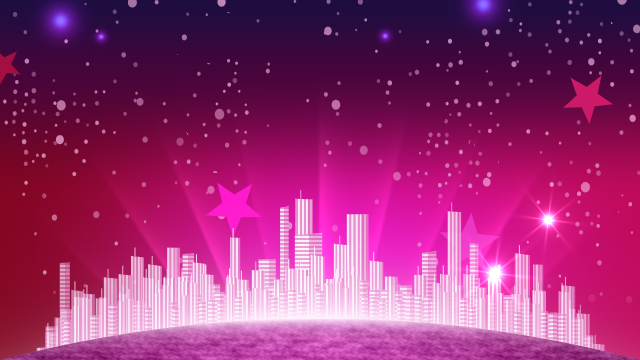
Reproduce this background procedurally as a Shadertoy shader.

```glsl
// Festive night skyline: pale towers on a curved planet under magenta light rays.
// Back to front: sky, rays, cellular confetti, stars, orbs, towers, globe, haze.

float hash(vec2 p) {
    p = fract(p * vec2(0.1031, 0.1137));
    p += dot(p, p.yx + 33.33);
    return fract((p.x + p.y) * p.x * 91.7);
}

// Antialiased coverage of a signed distance
float cover(float d) { return clamp(0.5 - d * iResolution.y, 0.0, 1.0); }

float blob(vec2 p, vec2 size) { p /= size; return exp(-dot(p, p)); }

float horizon(float x) { return 0.116 - (x - 0.89) * (x - 0.89) / 6.8; }

// Five-pointed star, first tip at the given angle
float star(vec2 p, float radius, float turn) {
    float sector = 1.256637;
    float a = mod(atan(p.y, p.x) - turn + sector * 0.5, sector) - sector * 0.5;
    vec2 q = length(p) * vec2(cos(a), abs(sin(a)));
    return cover(dot(q - vec2(radius, 0.0), vec2(0.351, 0.936)));
}

vec3 sky(vec2 p) {
    vec3 col = mix(vec3(0.50, 0.02, 0.11), vec3(0.74, 0.04, 0.33), smoothstep(0.1, 1.5, p.x));
    col = mix(col, vec3(0.70, 0.03, 0.38), 0.8 * blob(p - vec2(0.9, 0.5), vec2(0.5, 0.45)));
    col = mix(col, vec3(0.92, 0.07, 0.76), blob(p - vec2(0.98, 0.26), vec2(0.52, 0.28)));
    col = mix(col, vec3(0.27, 0.02, 0.23), smoothstep(0.44, 0.84, p.y));
    return mix(col, vec3(0.12, 0.05, 0.25), smoothstep(0.78, 1.0, p.y));
}

// Fan of soft beams from a point below the canvas
float rays(vec2 p) {
    vec2 q = p - vec2(0.89, -0.39);
    float light = 0.0;
    for (float k = -4.0; k < 4.5; k++) {
        float d = atan(q.x, q.y) - 0.2 * k + 0.02 * sin(k * 5.0);
        d *= k < 0.5 ? 1.0 : -1.0;
        light += smoothstep(-0.012, 0.006, d) * exp(-max(d, 0.0) * 22.0) * (0.65 + 0.35 * sin(k * 2.3 + 1.0));
    }
    return light * (1.0 - smoothstep(0.65, 1.2, length(q)));
}

// One jittered dot per cell, kept where density beats the hash
float confetti(vec2 p, float cell, float size, float density) {
    vec2 id = floor(p / cell);
    vec2 jitter = 0.25 + 0.5 * vec2(hash(id + 19.0), hash(id + 43.0));
    float r = size * (0.55 + 0.6 * hash(id + 71.0));
    float d = length((p - (id + jitter) * cell) * vec2(1.0, 0.88)) - r;
    return cover(d) * step(hash(id + 7.0), density) * (0.4 + 0.5 * hash(id + 5.0));
}

// Striped facade with a spire; q is measured from the top centre
vec4 building(vec2 q, float w, float seed) {
    float body = max(abs(q.x) - w, q.y + 0.3 * (seed - 0.5) * q.x);
    float spire = max(abs(q.x + w * 0.4) - 0.0015, q.y - 0.025 * step(0.6, seed));
    float floors = smoothstep(-0.3, 0.5, sin(q.y * 560.0));
    float piers = smoothstep(-0.5, 0.6, sin(q.x * (420.0 + 250.0 * seed) + seed * 6.0));
    float light = mix(floors, piers, step(0.45, seed)) * 0.5 + 0.5;
    light *= q.x > w * (seed - 0.2) ? 0.65 : 1.0;
    return vec4(mix(vec3(0.82, 0.18, 0.62), vec3(1.0, 0.96, 1.0), light), cover(min(body, spire)));
}

// Core, halo and crossing spikes
float sparkle(vec2 p, float size) {
    float r = length(p) / size;
    float spikes = pow(abs(cos(atan(p.y, p.x) * 4.0 + 0.5)), 30.0);
    return 1.3 * exp(-r * r * 9.0) + 0.4 * exp(-r * 2.0) + 0.75 * spikes * exp(-r * 1.8);
}

void mainImage(out vec4 fragColor, in vec2 fragCoord) {
    vec2 p = fragCoord / iResolution.xy * vec2(16.0 / 9.0, 1.0);
    vec3 col = sky(p) + rays(p) * vec3(0.26, 0.11, 0.22);

    // Confetti clusters
    float density = 0.06 + 0.65 * blob(p - vec2(0.12, 0.65), vec2(0.2, 0.11))
        + 0.5 * blob(p - vec2(0.62, 0.69), vec2(0.13, 0.12)) + 0.55 * blob(p - vec2(1.25, 0.65), vec2(0.1, 0.18))
        + 0.4 * blob(p - vec2(1.55, 0.9), vec2(0.15, 0.1)) + 0.45 * blob(p - vec2(1.62, 0.49), vec2(0.1, 0.12));
    float dots = max(confetti(p, 0.028, 0.0055, density), confetti(p + 0.3, 0.105, 0.012, 0.3));
    col = mix(col, vec3(0.94, 0.68, 0.86), dots * 0.85 * smoothstep(0.12, 0.25, p.y));

    // Stars
    col = mix(col, vec3(1.0, 0.09, 0.80), star(p - vec2(0.65, 0.425), 0.082, -1.6));
    col = mix(col, vec3(0.80, 0.10, 0.41), star(p - vec2(1.632, 0.728), 0.073, -1.5));
    col = mix(col, vec3(0.64, 0.06, 0.25), star(p - vec2(0.008, 0.818), 0.055, -1.73));
    col = mix(col, vec3(0.95, 0.25, 0.82), 0.7 * star(p - vec2(1.303, 0.322), 0.088, 1.5));

    // Blue and violet orbs
    vec3 orbs[4] = vec3[4](vec3(0.169, 0.942, 0.045), vec3(1.343, 0.988, 0.045),
        vec3(0.281, 0.898, 0.015), vec3(1.07, 0.9, 0.015));
    for (int i = 0; i < 4; i++) {
        float g = blob(p - orbs[i].xy, orbs[i].zz);
        col += vec3(0.35, 0.06, 0.5) * g + vec3(0.1, 0.35, 0.55) * pow(g, 7.0);
    }

    // Landmark towers: centre, half width, top, in hundredths
    vec3 towers[16] = vec3[16](vec3(18, 1.4, 27), vec3(38.2, 1.8, 28.7), vec3(48.2, 1.8, 31.2),
        vec3(52.3, 1.6, 29.5), vec3(65.3, 1.4, 34), vec3(74.2, 2.4, 28), vec3(79, 1.2, 42.5),
        vec3(84.5, 2.4, 44.7), vec3(85.7, 3.8, 35), vec3(95.5, 2.8, 32), vec3(99.3, 3, 40.5),
        vec3(119.2, 2, 30), vec3(126.2, 1.9, 41.2), vec3(131.7, 1.2, 32.4), vec3(145.1, 2.1, 29.4),
        vec3(149.5, 1.4, 26.5));
    float opacity = 0.6 + 0.35 * blob(vec2(p.x - 0.85, 0.0), vec2(0.55));
    for (int i = 0; i < 16; i++) {
        vec3 t = towers[i] * 0.01;
        vec4 b = building(p - t.xz, t.y, fract(float(i) * 0.618 + 0.3));
        col = mix(col, b.rgb, b.a * opacity);
    }

    // Hashed rows of lower buildings
    for (float i = 0.0; i < 3.0; i++) {
        float w = 0.041 - 0.008 * i, x = (floor(p.x / w) + 0.5) * w;
        float h = hash(vec2(floor(p.x / w), i * 17.0 + 3.0));
        float extent = smoothstep(0.1, 0.18, x) * (1.0 - smoothstep(1.58, 1.68, x));
        float top = horizon(x) + (0.05 + (0.13 - 0.03 * i) * h) * extent;
        vec4 b = building(p - vec2(x, top), w * (0.36 + 0.13 * h), h);
        col = mix(col, b.rgb, b.a * opacity * step(0.05, extent));
    }

    // Globe with rippled clouds
    float depth = horizon(p.x) - p.y, ripple = 0.0;
    vec2 q = p * vec2(34.0, 75.0);
    for (int i = 0; i < 4; i++) {
        ripple += sin(q.x + 1.7 * sin(q.y)) * sin(q.y + 1.3 * sin(q.x * 0.7)) * 0.05;
        q = mat2(1.5, 0.9, -0.9, 1.5) * q + 2.0;
    }
    float middle = blob(vec2(p.x - 0.89, 0.0), vec2(0.62));
    col = mix(col, mix(vec3(0.46, 0.06, 0.36), vec3(0.77, 0.27, 0.68), middle) + ripple, cover(-depth));

    // White haze and sparkles
    float haze = exp(-abs(depth) / (depth > 0.0 ? 0.025 : 0.085));
    col = mix(col, vec3(1.0, 0.95, 1.0), haze * (0.12 + 0.88 * blob(vec2(p.x - 0.86, 0.0), vec2(0.48))));
    col += vec3(1.0, 0.8, 0.95) * (sparkle(p - vec2(1.523, 0.389), 0.05) + sparkle(p - vec2(1.375, 0.241), 0.065));
    fragColor = vec4(clamp(col, 0.0, 1.0), 1.0);
}
```
